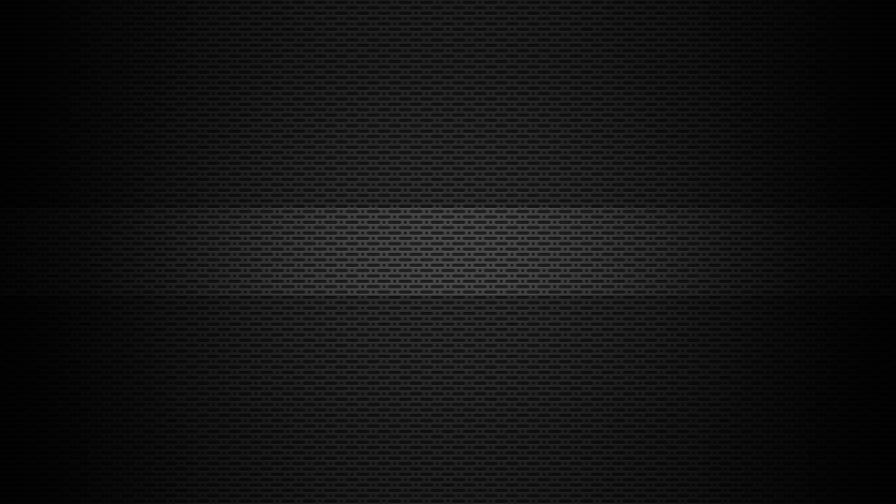
This pattern is drawn by a WebGL 1 fragment shader. Its source:

```glsl
precision highp float;
// Dark perforated metal plate: staggered rows of long slots and round holes,
// drawn as distance functions on a repeating cell. A periodic glow and a
// brighter horizontal band light the plate, so all four edges tile.

uniform vec2 u_resolution;

const float ROWS = 94.0; // even, so that the stagger wraps
const float COLUMNS = 42.0;
const float PERIOD = ROWS / COLUMNS * 16.0 / 9.0; // cell width in row heights

// Signed distance to the nearest slot or round hole, in row heights.
float holeDistance(vec2 p) {
  float stagger = 0.5 * mod(floor(p.y), 2.0);
  float x = (fract(p.x / PERIOD + stagger) - 0.5) * PERIOD;
  float y = fract(p.y) - 0.5;
  float slot = length(vec2(max(abs(x) - 0.92, 0.0), y));
  float roundHole = length(vec2(abs(x) - 0.5 * PERIOD, y));
  return min(slot, roundHole) - 0.3;
}

// Soft coverage of the inside of a shape.
float coverage(float d, float pixel) {
  return clamp(0.5 - d / pixel, 0.0, 1.0);
}

// Wave that is 0 at the canvas edges and 1 in the middle.
float middleGlow(float t) {
  return 0.5 - 0.5 * cos(6.28318 * t);
}

void main() {
  vec2 uv = gl_FragCoord.xy / u_resolution;
  vec2 p = uv * vec2(COLUMNS * PERIOD, ROWS);
  float pixel = ROWS / u_resolution.y;

  // Plate light: dark sides, dimmer top and bottom
  float across = pow(middleGlow(uv.x), 0.75);
  float down = middleGlow(uv.y);
  float light = 0.01 + across * (0.105 + 0.06 * down);

  // Brighter band with crisp upper and lower edges
  float edge = 1.0 / u_resolution.y;
  float band = smoothstep(0.414 - edge, 0.414 + edge, uv.y)
             * (1.0 - smoothstep(0.588 - edge, 0.588 + edge, uv.y));
  light += band * (0.014 + 0.075 * across * across);

  // Holes with a shaded upper wall and a lit lower lip
  float hole = coverage(holeDistance(p), pixel);
  float lowered = coverage(holeDistance(p + vec2(0.0, 0.17)), pixel);
  float lip = max(lowered - hole, 0.0);
  float upperWall = max(hole - lowered, 0.0);
  float shade = mix(1.0, 0.48, hole) + 0.3 * lip - 0.15 * upperWall;

  gl_FragColor = vec4(vec3(light * shade), 1.0);
}
```
